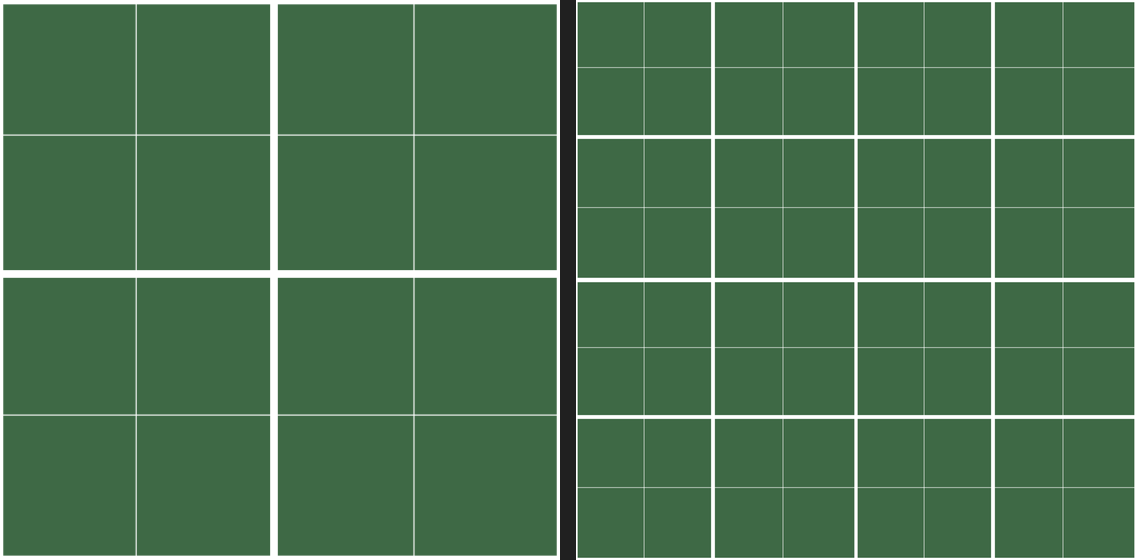
Left, the tile; right, the same tile 2 across and 2 down.
Give the GLSL for this pattern, as a WebGL 1 fragment shader.

```glsl
precision highp float;
// Green square tiles in two by two blocks: hairline joints inside, broad white gaps between.

uniform vec2 u_resolution;

const vec3 TILE_COLOR = vec3(0.243, 0.412, 0.271);
const vec3 JOINT_COLOR = vec3(1.0);

// Layout units across the canvas; joints are placed and sized in these.
const float UNITS = 512.0;

// Joints per axis: outer gap, hairline, middle gap, hairline.
// Outer gaps are centered on the canvas edge, so each half meets its mirror.
const vec4 COLUMN_CENTERS = vec4(0.0, 124.5, 250.5, 378.5) / UNITS;
const vec4 COLUMN_WIDTHS = vec4(6.0, 1.0, 7.0, 1.0) / UNITS;
const vec4 ROW_CENTERS = vec4(0.0, 132.5, 261.5, 388.5) / UNITS;
const vec4 ROW_WIDTHS = vec4(8.0, 1.0, 7.0, 1.0) / UNITS;

// Coverage of the joints along one axis, with distances that wrap at the edges.
float jointCoverage(float position, vec4 centers, vec4 widths, float pixel) {
  vec4 distances = abs(fract(position - centers + 0.5) - 0.5);
  // Exact overlap of the pixel with each joint, also for joints thinner than a pixel.
  vec4 overlap = 0.5 * (widths + pixel) - distances;
  vec4 coverage = clamp(overlap, vec4(0.0), min(widths, vec4(pixel))) / pixel;
  vec2 widest = max(coverage.xy, coverage.zw);
  return max(widest.x, widest.y);
}

void main() {
  vec2 pixel = 1.0 / u_resolution;
  vec2 uv = gl_FragCoord.xy * pixel;

  float columns = jointCoverage(uv.x, COLUMN_CENTERS, COLUMN_WIDTHS, pixel.x);
  float rows = jointCoverage(uv.y, ROW_CENTERS, ROW_WIDTHS, pixel.y);

  // Union of both directions, keeping crossings smooth.
  float joints = 1.0 - (1.0 - columns) * (1.0 - rows);
  gl_FragColor = vec4(mix(TILE_COLOR, JOINT_COLOR, joints), 1.0);
}
```
